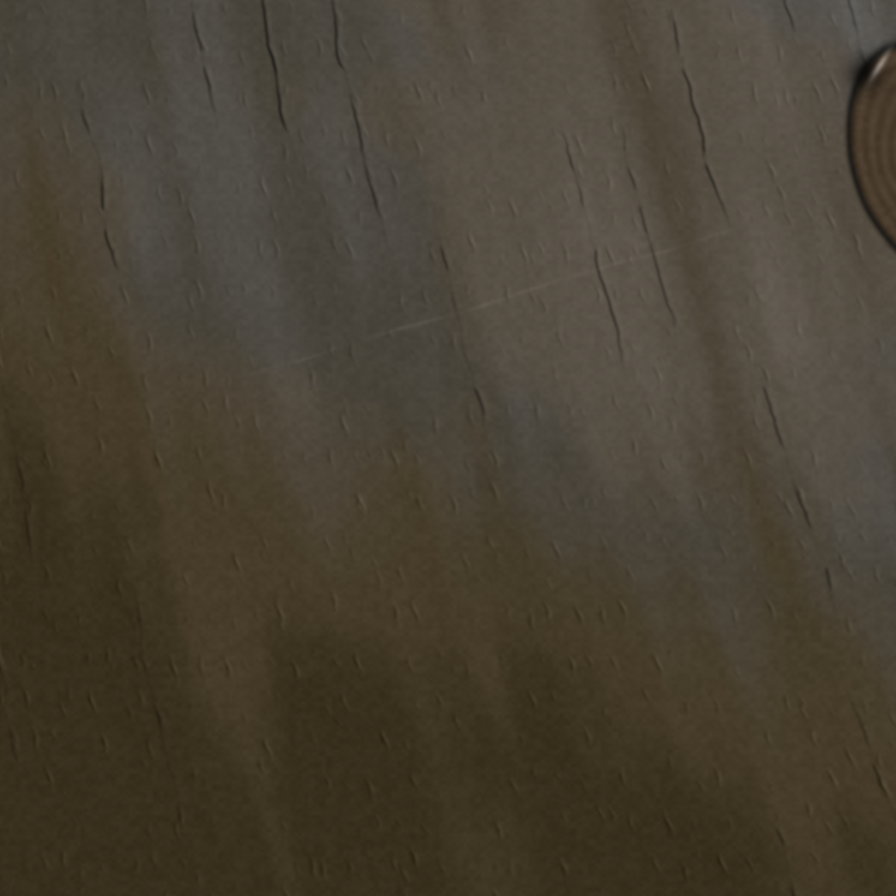
Reproduce this texture procedurally as a WebGL 1 fragment shader.

```glsl
precision highp float;
// Weathered wood: slanted soft grain fading from grey to brown, with cracks, chips and a knot.
uniform vec2 u_resolution;

const vec3 DARK_BROWN = vec3(0.222, 0.183, 0.115);
const vec3 BROWN      = vec3(0.275, 0.235, 0.160);
const vec3 TAUPE      = vec3(0.302, 0.270, 0.218);
const vec3 GREY       = vec3(0.342, 0.312, 0.270);
const vec3 PALE_GREY  = vec3(0.385, 0.355, 0.315);
const vec3 COOL_TINT  = vec3(0.93, 0.98, 1.05);
const vec3 KNOT_BROWN = vec3(0.29, 0.235, 0.175);
const float STREAK_AMOUNT = 0.42;
const float PATCH_AMOUNT  = 0.22;
const float GRAIN_AMOUNT  = 0.038;
const float CHIP_AMOUNT   = 0.10;
const float CRACK_LANES   = 12.0;
const float CRACK_CHANCE  = 0.42;
const float CRACK_WIDTH   = 0.0026;
const float SEAM_SLOPE    = 0.297;

float hash(vec2 p) {
  return fract(sin(dot(p, vec2(127.1, 311.7))) * 43758.5453);
}

float noise(vec2 p) {
  vec2 i = floor(p), f = fract(p);
  f = f * f * (3.0 - 2.0 * f);
  return mix(mix(hash(i), hash(i + vec2(1.0, 0.0)), f.x),
             mix(hash(i + vec2(0.0, 1.0)), hash(i + vec2(1.0, 1.0)), f.x), f.y);
}

float fbm(vec2 p) {
  float sum = 0.0, amp = 0.5;
  for (int i = 0; i < 4; i++) {
    sum += amp * noise(p);
    p = p * 2.03 + 17.3;
    amp *= 0.5;
  }
  return sum / 0.9375;
}

vec3 woodRamp(float t) {
  vec3 c = mix(DARK_BROWN, BROWN, smoothstep(0.08, 0.34, t));
  c = mix(c, TAUPE, smoothstep(0.34, 0.58, t));
  c = mix(c, GREY, smoothstep(0.58, 0.80, t));
  return mix(c, PALE_GREY, smoothstep(0.80, 1.0, t));
}

// Small raised chips, dark on one flank and lit on the other.
float chips(vec2 g, float seed) {
  vec2 cell = vec2(0.034, 0.058) * (1.0 - 0.22 * seed);
  vec2 q = g / cell + seed * 7.7;
  vec2 id = floor(q);
  float size = hash(id + 3.1 + seed);
  vec2 jitter = 0.3 + 0.4 * vec2(hash(id + 11.0), hash(id + 23.0));
  vec2 d = (fract(q) - jitter) * cell / vec2(0.0032, mix(0.004, 0.010, size));
  d.x += 0.35 * sin(d.y * 2.0 + size * 20.0);
  float present = step(0.62, hash(id + 41.0 + seed));
  return present * mix(0.3, 1.0, size * size) * d.x * exp(-dot(d, d));
}

// Broken cracks along the grain: x is the dark line, y its lit edge.
vec2 cracks(vec2 g) {
  float lane = floor(g.x * CRACK_LANES);
  float run = g.y * 2.6 + hash(vec2(lane, 5.0));
  vec2 id = vec2(lane, floor(run));
  float along = fract(run);
  float wobble = (fbm(vec2(g.y * 16.0, lane * 3.7)) - 0.5) * 0.020;
  float center = (lane + mix(0.3, 0.7, hash(id + 2.0))) / CRACK_LANES;
  float d = g.x - center - wobble;
  float start = 0.35 * hash(id + 7.0);
  float fade = smoothstep(start, start + 0.2, along) * smoothstep(0.98, 0.75, along);
  float broken = smoothstep(0.30, 0.65, noise(vec2(g.y * 45.0, lane * 9.1)));
  float strength = step(hash(id + 13.0), CRACK_CHANCE) * fade * mix(0.15, 1.0, broken);
  float dark = exp(-pow(d / CRACK_WIDTH, 2.0));
  float lit = exp(-pow((d - 2.0 * CRACK_WIDTH) / (1.5 * CRACK_WIDTH), 2.0));
  return strength * mix(0.35, 1.0, hash(id + 31.0)) * vec2(dark, lit);
}

void main() {
  vec2 p = gl_FragCoord.xy / u_resolution;
  // Grain space: x runs across the slanted fibres, y along them.
  vec2 g = vec2(p.x + (0.20 + 0.16 * p.x) * p.y, p.y);
  g.x += 0.012 * (noise(g * 4.0) - 0.5);

  // Broad fade from brown to grey, with streaks and blotches.
  float height = p.y - 0.60 + 0.32 * p.x;
  float tone = 0.17 + 0.56 * smoothstep(-0.38, 0.36, height);
  tone += 0.12 * smoothstep(0.55, 1.0, p.x) * smoothstep(0.3, 0.8, p.y);
  tone -= 0.12 * smoothstep(0.30, 0.0, p.x);
  float streak = 0.65 * noise(vec2(g.x * 13.0, g.y * 1.6))
               + 0.35 * noise(vec2(g.x * 34.0 + 9.0, g.y * 4.0));
  tone += STREAK_AMOUNT * (streak - 0.5);
  tone += PATCH_AMOUNT * (fbm(p * 5.0 + 4.0) - 0.5);
  vec3 color = woodRamp(tone);
  float cool = smoothstep(0.45, 0.65, fbm(p * 3.0 + 8.0)) * smoothstep(-0.15, 0.15, height);
  color *= mix(vec3(1.0), COOL_TINT, cool);

  // Fine grain, chips and cracks.
  float grain = 0.6 * noise(p * 150.0) + 0.4 * noise(p * 260.0 + 31.0) - 0.5;
  color += GRAIN_AMOUNT * grain;
  color += CHIP_AMOUNT * (chips(g, 0.0) + chips(g, 1.0));
  vec2 crack = cracks(g);
  color = color * (1.0 - 0.50 * crack.x) + 0.035 * crack.y;

  // Faint pale seam across the fibres.
  float seam = p.y - 0.50 - SEAM_SLOPE * p.x + 0.004 * (noise(p * 20.0) - 0.5);
  float seamSpan = smoothstep(0.22, 0.32, p.x) * smoothstep(0.86, 0.76, p.x);
  color += 0.045 * seamSpan * noise(p * 35.0) * exp(-pow(seam / 0.0026, 2.0));

  // Knot cut by the right edge: rings, dark rim and a glint.
  vec2 k = (p - vec2(1.035, 0.825)) / vec2(0.085, 0.13);
  k.x += 0.25 * k.y;
  float r = length(k) + 0.08 * (noise(p * 22.0) - 0.5);
  vec3 knot = KNOT_BROWN + 0.018 * sin(r * 38.0) + GRAIN_AMOUNT * grain;
  color = mix(color, knot, smoothstep(1.02, 0.94, r));
  color *= 1.0 - 0.6 * exp(-pow((r - 1.0) / 0.05, 2.0));
  vec2 tip = p - vec2(0.966, 0.918);
  color *= 1.0 - 0.65 * exp(-dot(tip, tip) / 0.00035);
  vec2 glint = p - vec2(0.982, 0.927);
  glint = vec2(glint.x - 0.6 * glint.y, glint.y) / vec2(0.0045, 0.016);
  color += 0.34 * exp(-dot(glint, glint));

  gl_FragColor = vec4(clamp(color, 0.0, 1.0), 1.0);
}
```
